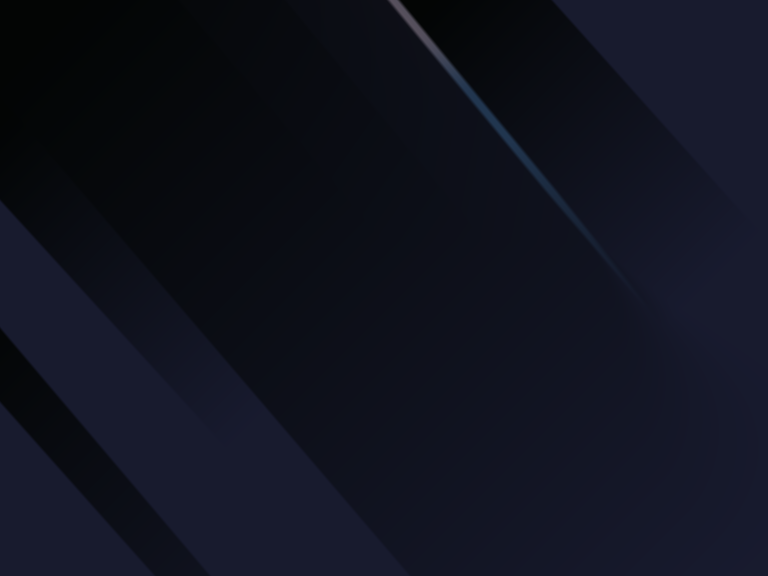
This background is drawn by a WebGL 1 fragment shader. Its source:

```glsl
precision highp float;
// Dark slanted panels fading into midnight blue, with one thin glowing streak.

uniform vec2 u_resolution;

const vec3 NIGHT = vec3(0.093, 0.104, 0.182);
const vec3 INK = vec3(0.010, 0.018, 0.017);
const vec3 STREAK_WARM = vec3(0.33, 0.31, 0.36);
const vec3 STREAK_BLUE = vec3(0.13, 0.21, 0.31);

// Slanted edges: x where the edge meets the top, and x gained per unit of depth.
const vec2 LOW_LEFT = vec2(-0.621, 0.890);
const vec2 LOW_RIGHT = vec2(-0.482, 0.847);
const vec2 OUTER_LEFT = vec2(-0.317, 0.913);
const vec2 INNER_LEFT = vec2(-0.143, 0.855);
const vec2 FAINT_LEFT = vec2(0.310, 0.850);
const vec2 FAINT_RIGHT = vec2(0.495, 0.830);
const vec2 STREAK = vec2(0.683, 0.826);
const vec2 OUTER_RIGHT = vec2(0.958, 0.895);

// Horizontal distance from a slanted edge, positive on its right.
float offsetFrom(vec2 p, vec2 edge) {
  return p.x - edge.x - edge.y * p.y;
}

float rightOf(vec2 p, vec2 edge, float blur) {
  return smoothstep(-blur, blur, offsetFrom(p, edge));
}

// Falls in a straight line from one at start to zero at end.
float fade(float value, float start, float end) {
  return clamp((end - value) / (end - start), 0.0, 1.0);
}

// Darkness of the strip between two edges, fading along the diagonal.
float panel(vec2 p, vec2 left, vec2 right, vec2 blurs, vec2 range) {
  float inside = rightOf(p, left, blurs.x) * (1.0 - rightOf(p, right, blurs.y));
  return inside * fade(p.x + p.y, range.x, range.y);
}

void main() {
  // Height units, with depth measured down from the top.
  vec2 p = gl_FragCoord.xy / u_resolution.y;
  p.y = 1.0 - p.y;
  float blur = max(0.004, 1.0 / u_resolution.y);
  float deepBlur = blur + 0.22 * smoothstep(0.38, 0.85, p.y);

  // Panels from left to right; the wide one dissolves at its lower right.
  float dark = panel(p, LOW_LEFT, LOW_RIGHT, vec2(blur), vec2(0.50, 1.90));
  dark += panel(p, OUTER_LEFT, INNER_LEFT, vec2(blur), vec2(0.22, 1.17));
  dark += panel(p, INNER_LEFT, STREAK, vec2(blur, deepBlur), vec2(0.15, 2.28));
  dark += panel(p, STREAK, OUTER_RIGHT, vec2(blur), vec2(0.76, 1.72));

  // Two faint lighter steps that show only near the top of the wide panel.
  float steps = 0.06 * rightOf(p, FAINT_LEFT, blur);
  steps += 0.10 * rightOf(p, FAINT_RIGHT, blur);
  steps *= 1.0 - rightOf(p, STREAK, blur);
  dark -= steps * fade(p.y, 0.0, 0.42);
  vec3 color = mix(NIGHT, INK, clamp(dark, 0.0, 1.0));

  // Tapered streak, warm at the top and blue below.
  float across = abs(offsetFrom(p, STREAK));
  float halfWidth = mix(0.003, 0.009, fade(p.y, 0.33, 0.54));
  float line = 1.0 - smoothstep(halfWidth - 0.005, halfWidth + 0.005, across);
  vec3 streakColor = mix(STREAK_WARM, STREAK_BLUE, smoothstep(0.05, 0.17, p.y));
  color = mix(color, streakColor, line * fade(p.y, 0.24, 0.54));

  // Faint warm haze beside the top of the streak.
  float haze = exp(-across * 12.0) * fade(p.y, 0.0, 0.2);
  haze *= 1.0 - rightOf(p, STREAK, blur);
  color += vec3(0.012, 0.004, 0.004) * haze;

  gl_FragColor = vec4(color, 1.0);
}
```
